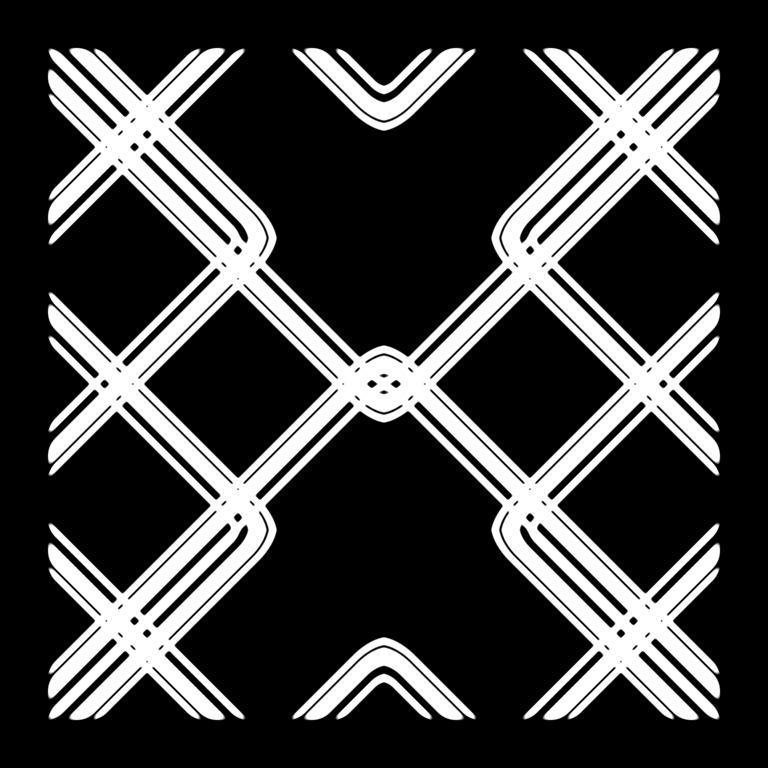
Give the GLSL for this pattern, as a three.js fragment shader.

```glsl
// Draws a white woven lattice of triple-line chevron ribbons on black, mirrored in both axes.
varying vec2 vUv;

// Tuning, in canvas units
const vec3 BACKGROUND = vec3(0.0);
const vec3 RIBBON = vec3(1.0);
const float NODE = 0.19;           // spacing of the lattice nodes
const float CORNER_OFFSET = 0.617; // x + y of the ribbon crossing each corner
const float HALF_FRAME = 0.4375;   // half side of the visible square
const float TIP_ROUNDING = 0.010;
const float JOINT_ROUNDING = 0.003;
const float EDGE = 0.0011;
// Strands of a ribbon: x = centre, y = half width, across the diagonal
const vec2 INNER_STRAND = vec2(0.0034, 0.0067);
const vec2 WIDE_STRAND = vec2(0.0369, 0.0144);
const vec2 OUTER_STRAND = vec2(0.0609, 0.0062);
// Bend radius grows from the inner strand to the outer one
const float BEND_BASE = 0.0138;
const float BEND_GROWTH = 0.396;
const float BEND_MIN = 0.002;
const float BEND_MAX = 0.04;

float smoothMin(float a, float b, float k) {
  float h = max(k - abs(a - b), 0.0) / k;
  return min(a, b) - 0.25 * k * h * h;
}

float smoothMax(float a, float b, float k) {
  return -smoothMin(-a, -b, k);
}

float strand(float level, vec2 shape) {
  return abs(level - shape.x) - shape.y;
}

// Signed distance to the three strands of a diagonal ribbon
float ribbon(float level) {
  float d = min(strand(level, INNER_STRAND), strand(level, WIDE_STRAND));
  return min(d, strand(level, OUTER_STRAND)) * 0.7071;
}

// Ribbon folded into a chevron with its rounded apex upward
float chevron(vec2 p) {
  float ax = abs(p.x);
  float bend = clamp(BEND_BASE + BEND_GROWTH * (p.y + ax), BEND_MIN, BEND_MAX);
  float arm = ax < bend ? (ax * ax + bend * bend) / (2.0 * bend) : ax;
  return ribbon(p.y + arm);
}

void main() {
  vec2 q = abs(vUv - 0.5);

  // Corner crossings and the chevrons at the top and bottom
  float d = ribbon(q.x + q.y - CORNER_OFFSET);
  d = smoothMin(d, chevron(vec2(q.x, 2.0 * NODE - q.y)), JOINT_ROUNDING);

  // Central cross and side bends, each overlapping its mirror image
  for (int i = 0; i < 2; i++) {
    float y = i == 0 ? q.y : -q.y;
    d = smoothMin(d, chevron(vec2(q.x, y)), JOINT_ROUNDING);
    d = smoothMin(d, chevron(vec2(y - NODE, NODE - q.x)), JOINT_ROUNDING);
  }

  // Trim to the frame with tapered tips
  d = smoothMax(d, max(q.x, q.y) - HALF_FRAME, TIP_ROUNDING);

  float ink = 1.0 - smoothstep(-EDGE, EDGE, d);
  gl_FragColor = vec4(mix(BACKGROUND, RIBBON, ink), 1.0);
}
```
